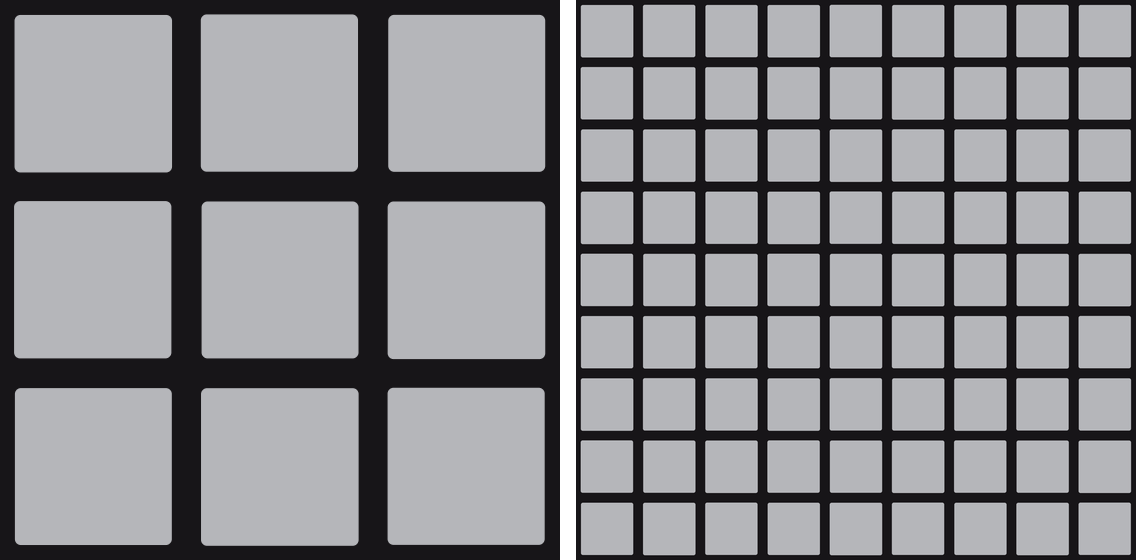
Left: one tile. Right: repeated 3 by 3.
Reproduce this pattern procedurally as a WebGL 1 fragment shader.

```glsl
precision highp float;
// Grid of pale grey rounded square tiles separated by wide near-black grout.

uniform vec2 u_resolution;

const float REPEATS = 3.0;
const float HALF_SIDE = 0.4212;      // in units of one cell
const float CORNER_RADIUS = 0.032;
const float SHIFT = 0.002;
const float SIZE_CHANGE = 0.001;
const vec3 TILE_COLOUR = vec3(0.710, 0.714, 0.730);
const vec3 GROUT_COLOUR = vec3(0.092, 0.083, 0.094);

// Signed value in -1..1 that is fixed for each cell.
float cellVariation(vec2 cell, float seed) {
    return sin(dot(cell, vec2(2.3, 4.1)) + seed);
}

float roundedBox(vec2 p, vec2 halfSize, float radius) {
    vec2 d = abs(p) - halfSize + radius;
    return length(max(d, 0.0)) + min(max(d.x, d.y), 0.0) - radius;
}

// Coverage of a shape from its signed distance.
float coverage(float dist, float pixel) {
    return clamp(0.5 - dist / pixel, 0.0, 1.0);
}

void main() {
    vec2 grid = gl_FragCoord.xy / u_resolution * REPEATS;
    float pixel = REPEATS / min(u_resolution.x, u_resolution.y);
    vec2 cell = floor(grid);
    vec2 local = fract(grid) - 0.5;

    // Slightly uneven placement and size of the tiles
    vec2 shift = SHIFT * vec2(cellVariation(cell, 0.7) - 0.6, cellVariation(cell, 2.9));
    float halfSide = HALF_SIDE + SIZE_CHANGE * cellVariation(cell, 5.2);

    float dist = roundedBox(local - shift, vec2(halfSide), CORNER_RADIUS);
    vec3 colour = mix(GROUT_COLOUR, TILE_COLOUR, coverage(dist, pixel));
    gl_FragColor = vec4(colour, 1.0);
}
```
